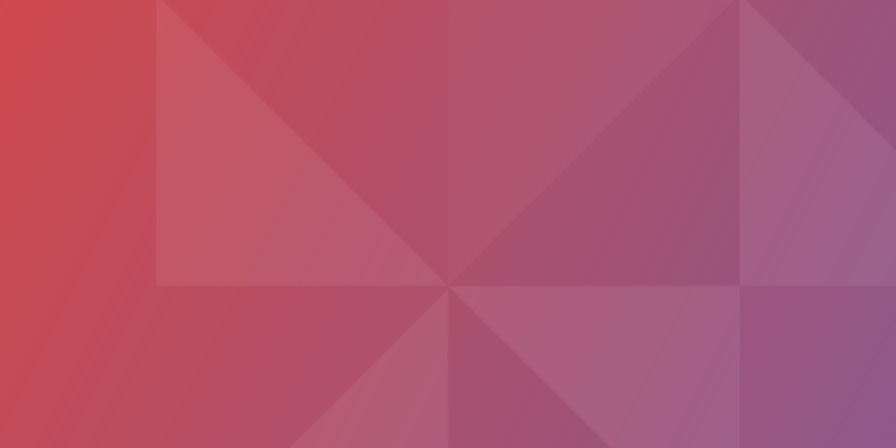
Give the GLSL for this background, as a WebGL 1 fragment shader.

```glsl
precision highp float;
// Red to violet diagonal gradient under large translucent right triangles.

uniform vec2 u_resolution;

#define TILE 0.651          // tile side, in canvas heights
#define CENTER_Y 0.362      // height of the point where the tiles meet
#define SLANT 0.50          // how far the gradient leans downward
#define WARM vec3(0.812, 0.284, 0.300)
#define COOL vec3(0.563, 0.346, 0.545)
#define BRIGHT 0.060        // strength of the white triangles
#define FAINT 0.022         // strength of the subtle white triangle
#define DARK 0.016          // strength of the black triangles
#define SOFTNESS 0.005      // edge width, in canvas heights

// Smoothed coverage of the positive side of a signed distance.
float inside(float d) {
  float width = max(SOFTNESS, 1.0 / u_resolution.y);
  return clamp(d * TILE / width + 0.5, 0.0, 1.0);
}

// Right triangle with unit legs leaving the corner along the signs in legs.
float triangle(vec2 p, vec2 corner, vec2 legs) {
  vec2 q = (p - corner) * legs;
  return inside(q.x) * inside(q.y) * inside((1.0 - q.x - q.y) * 0.7071);
}

// Positive tone blends toward white, negative toward black.
vec3 shade(vec3 color, float tone) {
  return mix(color, vec3(step(0.0, tone)), abs(tone));
}

void main() {
  vec2 pos = gl_FragCoord.xy / u_resolution.y;
  float aspect = u_resolution.x / u_resolution.y;

  // Background gradient
  float t = (pos.x + SLANT * (1.0 - pos.y)) / (aspect + SLANT);
  vec3 color = mix(WARM, COOL, clamp(t, 0.0, 1.0));

  // Tile coordinates around the meeting point
  vec2 p = (pos - vec2(0.5 * aspect, CENTER_Y)) / TILE;
  vec2 upRight = vec2(1.0, 1.0);
  vec2 upLeft = vec2(-1.0, 1.0);

  // Upper row
  float tone = BRIGHT * triangle(p, vec2(-1.0, 0.0), upRight);
  tone += FAINT * triangle(p, vec2(0.0, 1.0), -upLeft);
  tone -= DARK * triangle(p, vec2(1.0, 0.0), upLeft);
  tone += BRIGHT * triangle(p, vec2(1.0, 0.0), upRight);
  tone -= DARK * triangle(p, vec2(2.0, 1.0), -upRight);

  // Lower row
  tone += BRIGHT * triangle(p, vec2(0.0, -1.012), upLeft);
  tone += BRIGHT * triangle(p, vec2(1.0, 0.0), -upRight);
  tone -= DARK * triangle(p, vec2(0.0, -1.0), upRight);

  gl_FragColor = vec4(shade(color, tone), 1.0);
}
```
